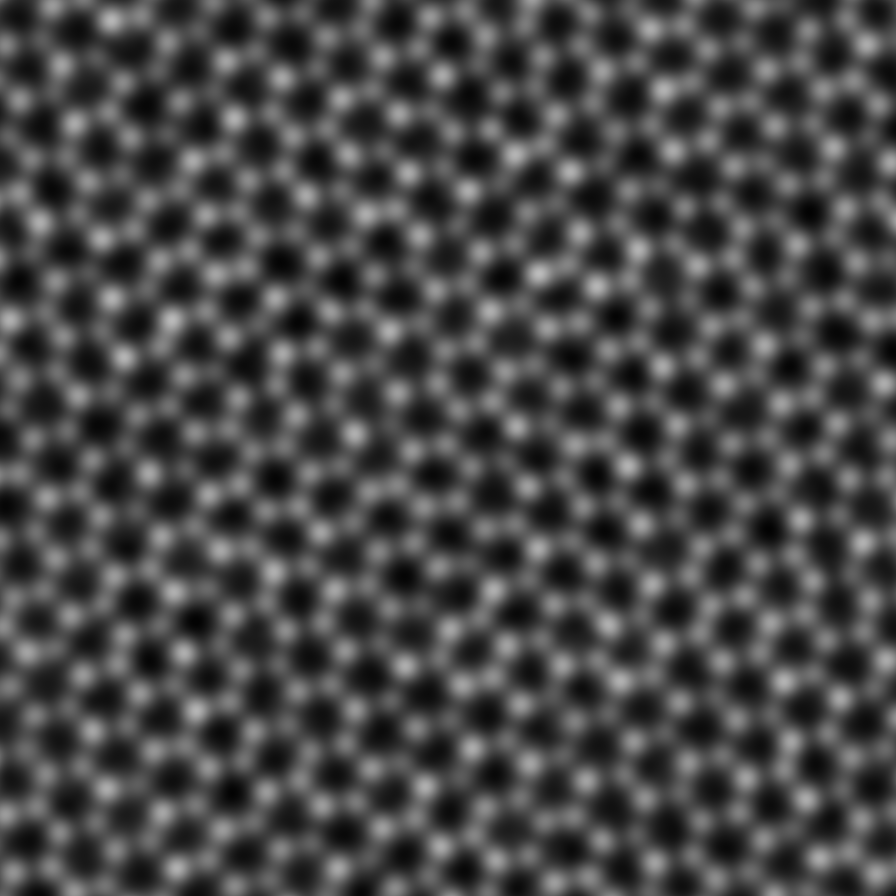
This pattern is drawn by a WebGL 2 fragment shader. Its source:

```glsl
#version 300 es
precision highp float;
// Honeycomb lattice of soft bright dots around dark holes, in grainy grey.

uniform vec2 u_resolution;
out vec4 fragColor;

// Integer hash: three values in 0..1 per lattice point and layer
vec3 hash3(vec2 cell, int layer) {
    uvec3 v = uvec3(ivec3(ivec2(cell), layer) + 4096);
    v = v * 1664525u + 1013904223u;
    v.x += v.y * v.z; v.y += v.z * v.x; v.z += v.x * v.y;
    v ^= v >> 16u;
    v.x += v.y * v.z; v.y += v.z * v.x; v.z += v.x * v.y;
    return vec3(v >> 8u) / 16777216.0;
}

// Smooth value noise in -1..1
float grain(vec2 p, int layer) {
    vec2 i = floor(p), f = fract(p);
    f = f * f * f * (f * (f * 6.0 - 15.0) + 10.0);
    float low = mix(hash3(i, layer).x, hash3(i + vec2(1, 0), layer).x, f.x);
    float high = mix(hash3(i + vec2(0, 1), layer).x, hash3(i + vec2(1, 1), layer).x, f.x);
    return mix(low, high, f.y) * 2.0 - 1.0;
}

// Soft round spot
float spot(vec2 d, float radius) {
    return exp(-dot(d, d) / (radius * radius));
}

void main() {
    vec2 p = gl_FragCoord.xy / u_resolution.y;

    // Tilted hexagonal lattice with a hole at every lattice point
    mat2 lattice = mat2(0.0643, -0.0208, 0.0135, -0.0658);
    vec2 q = p - vec2(0.0326, 0.9219);
    vec2 cell = floor(inverse(lattice) * q);

    // Two dots per cell: a dim one and a bright one
    float grey = 0.032;
    for (int y = -1; y <= 1; y++) {
        for (int x = -1; x <= 1; x++) {
            vec2 id = cell + vec2(x, y);
            for (int kind = 0; kind < 2; kind++) {
                vec3 rnd = hash3(id, kind) - 0.5;
                vec2 centre = lattice * (id + float(kind + 1) / 3.0) + 0.006 * rnd.xy;
                float strength = (kind == 0 ? 0.39 : 0.55) + 0.2 * rnd.z;
                grey += strength * spot(q - centre, 0.0182);
            }
        }
    }

    // Blurred grain, fine and coarse
    grey += 0.035 * grain(p * 42.0, 7) + 0.03 * grain(mat2(0.8, 0.6, -0.6, 0.8) * p * 27.0, 11);

    fragColor = vec4(vec3(clamp(grey, 0.01, 0.8)), 1.0);
}
```
